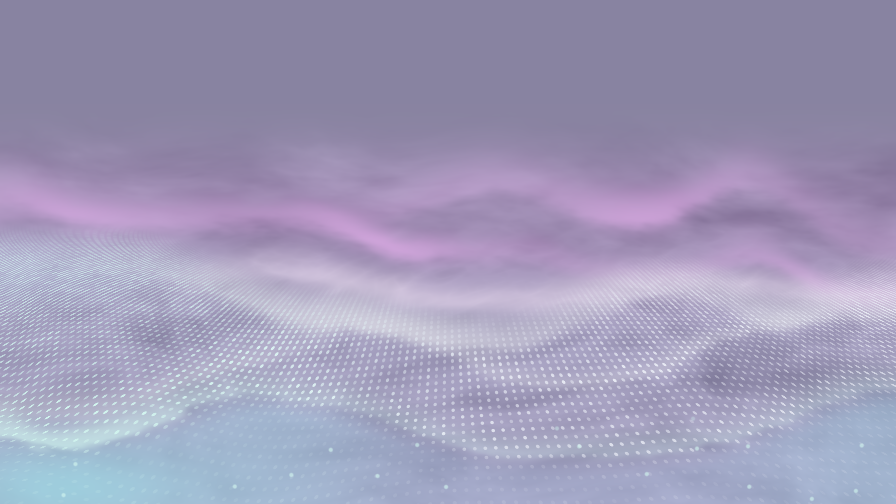
Give the GLSL for this background, as a WebGL 1 fragment shader.

```glsl
precision highp float;
// Misty landscape of soft luminous waves: pink far ridges, white middle crests
// and a cyan foreground. Ridge curves are sums of bumps, lit by uneven glows;
// a perspective grid of warped dots covers the nearer slopes.
uniform vec2 u_resolution;

#define HORIZON 0.78
#define DOT_COLUMNS 64.0
#define DOT_ROWS 23.0
#define DOT_RADIUS 0.0031
#define DOT_WARP 0.04
#define MIST_AMOUNT 0.24
#define SKY vec3(0.535, 0.515, 0.630)
#define MAUVE vec3(0.610, 0.540, 0.690)
#define PINK vec3(0.850, 0.660, 0.885)
#define PEARL vec3(0.860, 0.860, 0.895)
#define MINT vec3(0.820, 0.960, 0.935)
#define CYAN vec3(0.620, 0.820, 0.875)

float hash(vec2 p) {
  p = fract(p * vec2(0.1031, 0.1137));
  p += dot(p, p.yx + 33.33);
  return fract((p.x + p.y) * p.x * 17.0);
}
float noise(vec2 p) {
  vec2 i = floor(p), f = fract(p);
  f = f * f * (3.0 - 2.0 * f);
  return mix(mix(hash(i), hash(i + vec2(1, 0)), f.x),
             mix(hash(i + vec2(0, 1)), hash(i + vec2(1, 1)), f.x), f.y);
}
// Returns soft cloud noise in x and creased, thread-like noise in y.
vec2 cloud(vec2 p) {
  vec2 sum = vec2(0.0);
  float gain = 0.5;
  for (int i = 0; i < 5; i++) {
    float n = noise(p), crease = 1.0 - abs(2.0 * n - 1.0);
    sum += gain * vec2(n, crease * crease);
    p = mat2(1.8, 0.5, -0.5, 1.8) * p + 7.3;
    gain *= 0.55;
  }
  return sum;
}
float bump(float x, float center, float width) {
  float d = (x - center) / width;
  return exp(-d * d);
}
// Glow around a crest, with separate softness above and below it.
float glow(float d, float above, float below) {
  return bump(d, 0.0, d > 0.0 ? above : below);
}
// Dots on a receding plane; distant rows merge into upright streaks.
float dots(vec2 p, float warp, float pixel) {
  float depth = max(HORIZON - p.y - warp, 0.1);
  vec2 grid = vec2((p.x - 0.89) * 0.5 * DOT_COLUMNS, DOT_ROWS) / depth;
  vec2 pitch = vec2(2.0 * depth / DOT_COLUMNS, depth * depth / DOT_ROWS);
  vec2 offset = (fract(grid) - 0.5) * pitch;
  offset.y *= smoothstep(0.003, 0.009, pitch.y);
  float radius = DOT_RADIUS * (0.5 + depth), soft = max(0.6 * pixel, 0.0012);
  return (1.0 - smoothstep(radius - soft, radius + soft, length(offset)))
       * (0.45 + 0.55 * hash(floor(grid)));
}
// Sparse bright specks, one candidate per cell.
float specks(vec2 p, float pixel) {
  vec2 cell = floor(p * 22.0);
  vec2 seat = 0.2 + 0.6 * vec2(hash(cell + 3.1), hash(cell + 8.7));
  float d = length(fract(p * 22.0) - seat) / 22.0;
  return step(0.87, hash(cell)) * (1.0 - smoothstep(0.002, 0.004 + pixel, d));
}
void main() {
  vec2 p = gl_FragCoord.xy / u_resolution.y;
  float x = gl_FragCoord.x / u_resolution.x, y = p.y, pixel = 1.0 / u_resolution.y;
  vec2 mist = cloud(p * vec2(5.0, 13.0) + 1.5 * noise(p * 4.0));
  float wisp = mist.x - 0.57, thread = mist.y - 0.5;
  float ry = y + 0.05 * wisp;

  // Crest heights, far to near
  float far = 0.555 + 0.06 * bump(x, 0.0, 0.07) + 0.09 * bump(x, 0.55, 0.1)
            + 0.095 * bump(x, 0.835, 0.065) - 0.05 * bump(x, 1.0, 0.07);
  float pinkMid = 0.565 - 0.065 * smoothstep(0.33, 0.47, x) - 0.04 * smoothstep(0.58, 0.68, x)
                + 0.045 * bump(x, 0.833, 0.05) - 0.04 * smoothstep(0.86, 0.95, x);
  float veil = 0.405 + 0.06 * bump(x, 0.3, 0.12) + 0.04 * bump(x, 0.78, 0.12);
  float white = 0.48 - 0.115 * smoothstep(0.13, 0.36, x) - 0.05 * smoothstep(0.36, 0.53, x)
              + 0.11 * smoothstep(0.55, 0.74, x) - 0.065 * bump(x, 0.872, 0.06);
  float valley = 0.38 - 0.14 * bump(x, 0.63, 0.18);
  float front = 0.09 + 0.135 * bump(x, 0.3, 0.17) + 0.135 * bump(x, 1.0, 0.17)
              + 0.05 * bump(x, 0.0, 0.04);
  float rise = 0.19 + 0.13 * smoothstep(0.1, 0.35, x);

  // Haze and blurred far ridges
  float haze = smoothstep(0.79, 0.6, y);
  vec3 color = mix(MAUVE, SKY, smoothstep(0.6, 0.8, y));
  color = mix(vec3(0.625, 0.605, 0.73), color, smoothstep(0.3, 0.55, y));
  color += MIST_AMOUNT * haze * (wisp + 0.4 * thread * smoothstep(0.65, 0.45, y));
  float farLight = 0.25 + 0.4 * bump(x, 0.08, 0.08) + 0.5 * bump(x, 0.72, 0.08);
  color = mix(color, PINK, farLight * glow(ry - far, 0.05, 0.028));
  float midLight = 0.3 + 0.5 * bump(x, 0.43, 0.08) + 0.35 * bump(x, 0.95, 0.09);
  color = mix(color, PINK, midLight * glow(ry - pinkMid, 0.03, 0.025));
  color = mix(color, mix(PEARL, PINK, 0.3), (0.6 + 0.4 * thread) * glow(ry - veil, 0.035, 0.03) * smoothstep(0.12, 0.35, x));
  float whiteLight = 0.25 + 0.5 * bump(x, 0.42, 0.18) + 0.3 * bump(x, 0.87, 0.05);
  color = mix(color, PEARL, whiteLight * glow(ry - white, 0.055, 0.02));
  color = mix(color, vec3(0.68, 0.70, 0.84), 0.5 * bump(x, 0.0, 0.2) * bump(y, 0.47, 0.08));

  // Foreground sheet, its cyan light and the near crests
  float sheet = smoothstep(0.02, -0.06, ry - front);
  color = mix(color, vec3(0.65, 0.68, 0.805) + 0.15 * wisp, 0.75 * sheet);
  color = mix(color, CYAN, 0.9 * bump(x, 0.07, 0.17) * bump(y, 0.03, 0.1));
  color = mix(color, CYAN, 0.3 * sheet * (bump(x, 0.3, 0.14) + bump(x, 1.0, 0.15)));
  float crest = glow(ry - valley, 0.025, 0.014) * smoothstep(0.35, 0.55, x)
              + glow(ry - rise, 0.035, 0.02) * smoothstep(0.42, 0.25, x);
  float frontGlow = glow(ry - front, 0.04, 0.013);
  color = mix(color, PEARL, 0.3 * crest);
  color = mix(color, MINT, frontGlow * (0.25 + 0.4 * bump(x, 0.05, 0.17)));

  // Dots, brightest along the crests
  float warp = DOT_WARP * (noise(p * vec2(3.5, 5.0)) - 0.5) * (1.0 + 2.0 * bump(x, 0.0, 0.3))
             + 0.2 * (front - 0.15);
  float cover = smoothstep(white + 0.08, white - 0.03, y) * (1.0 - 0.75 * sheet);
  float light = 0.72 + 0.35 * (crest + frontGlow) + 0.7 * wisp;
  vec3 dotColor = mix(MINT, vec3(0.90, 0.91, 0.95), smoothstep(0.1, 0.6, x));
  color = mix(color, dotColor, clamp(dots(p, warp, pixel) * cover * light, 0.0, 1.0));
  color = mix(color, MINT, 0.65 * specks(p, pixel) * smoothstep(0.24, 0.1, y));
  gl_FragColor = vec4(clamp(color, 0.0, 1.0), 1.0);
}
```
